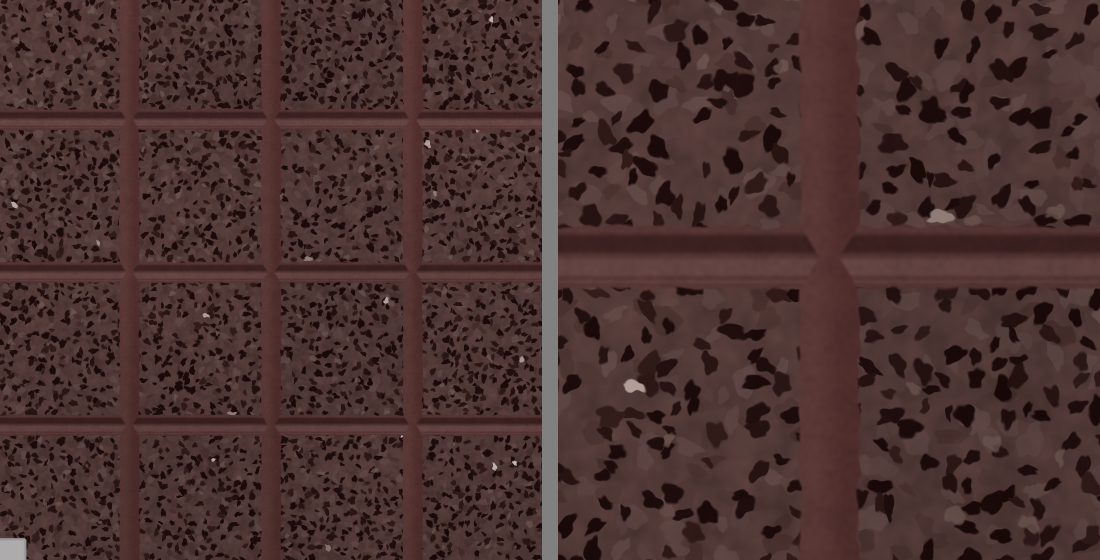
Left, the full canvas; right, a detail of the centre.
A WebGL 2 fragment shader for this texture:

```glsl
#version 300 es
precision highp float;
// Brown terrazzo paving slab: a grid of chipped stone faces parted by smooth, bevelled grooves.
// The grid comes from fract; stone chips are jittered, rotated ovals on hashed cells, and
// gradient noise roughens the face edges and mottles the cement.
uniform vec2 u_resolution;
out vec4 fragColor;

vec2 hash2(vec2 p) {
  vec3 q = fract(vec3(p.xyx) * vec3(0.1031, 0.1030, 0.0973));
  q += dot(q, q.yzx + 33.33);
  return fract((q.xx + q.yz) * q.zy);
}

float gradientNoise(vec2 p) {
  vec2 i = floor(p), f = fract(p), u = f * f * (3.0 - 2.0 * f);
  vec4 corner;
  for (int k = 0; k < 4; k++) {
    vec2 o = vec2(k & 1, k >> 1);
    float a = 6.2832 * hash2(i + o + 71.0).x;
    corner[k] = dot(vec2(cos(a), sin(a)), f - o);
  }
  return mix(mix(corner.x, corner.y, u.x), mix(corner.z, corner.w, u.x), u.y);
}

// Scattered chips: x is coverage, y is a random tone for the chip on top.
vec2 chips(vec2 p, float cell, float radius, float density, float seed) {
  vec2 chip = vec2(0.0), base = floor(p / cell);
  float soft = 0.7 / u_resolution.y + 0.0006;
  for (int y = -1; y <= 1; y++)
    for (int x = -1; x <= 1; x++) {
      vec2 id = base + vec2(x, y);
      vec2 jitter = hash2(id + seed), shape = hash2(id + seed + 37.0);
      vec2 kind = hash2(id + seed + 83.0);
      if (kind.x > density) continue;
      vec2 d = p - (id + 0.5 + 0.85 * (jitter - 0.5)) * cell;
      float turn = 6.2832 * shape.x, c = cos(turn), s = sin(turn);
      d = mat2(c, -s, s, c) * d * vec2(0.9, 1.05 + 0.9 * shape.y);
      float angle = atan(d.y, d.x + 1e-6);
      float lumpy = 1.0 + 0.13 * cos(3.0 * angle + 9.0 * jitter.x)
                        + 0.08 * cos(5.0 * angle + 9.0 * jitter.y);
      float size = radius * mix(0.6, 1.2, fract(kind.y * 7.0 + shape.y)) * lumpy;
      float cover = 1.0 - smoothstep(-soft, soft, length(d) - size);
      if (cover > chip.x) chip = vec2(cover, kind.y);
    }
  return chip;
}

vec3 stoneFace(vec2 p, vec2 tile) {
  vec2 mood = hash2(tile + 19.0);
  vec2 q = p + 0.0022 * vec2(gradientNoise(p * 150.0), gradientNoise(p * 150.0 + 40.0));
  float mottle = gradientNoise(p * 45.0) + 0.7 * gradientNoise(p * 130.0 + 9.0);
  vec3 color = vec3(0.315, 0.222, 0.212) * (1.0 + 0.17 * mottle);

  // Faint brown and grey aggregate
  vec2 faint = chips(q, 0.0165, 0.0078, 0.8, 5.0);
  vec3 aggregate = mix(vec3(0.235, 0.145, 0.135), vec3(0.405, 0.315, 0.305), faint.y);
  color = mix(color, aggregate, 0.6 * faint.x);

  // Dark chips, with density differing from face to face
  vec2 dark = chips(q, 0.0148, 0.0062, 0.58 + 0.17 * mood.x, 211.0);
  vec3 darkStone = mix(vec3(0.085, 0.025, 0.022), vec3(0.19, 0.105, 0.095), dark.y * dark.y);
  color = mix(color, darkStone, 0.95 * dark.x);

  // Grey chips and rare near-white ones
  vec2 grey = chips(q, 0.047, 0.0055, 0.3, 401.0);
  color = mix(color, vec3(0.43, 0.34, 0.32), 0.75 * grey.x);
  vec2 pale = chips(q, 0.1, 0.0058, 0.3, 613.0);
  color = mix(color, mix(vec3(0.52, 0.43, 0.41), vec3(0.8, 0.74, 0.72), pale.y), pale.x);
  return color * (0.96 + 0.08 * mood.y);
}

// g is the offset from the nearest groove centre lines.
vec3 grooves(vec2 p, vec2 g) {
  float aa = 1.0 / u_resolution.y + 0.001;
  vec3 upright = mix(vec3(0.345, 0.215, 0.205), vec3(0.305, 0.175, 0.17),
                     smoothstep(-0.010, 0.012, g.x));

  // Level grooves: shadowed upper wall, lit lower bevel, thin lip
  vec3 level = vec3(0.325, 0.205, 0.197);
  level = mix(level, vec3(0.225, 0.125, 0.122),
              smoothstep(0.0, 0.005, g.y) * (1.0 - smoothstep(0.011, 0.016, g.y)));
  level = mix(level, vec3(0.385, 0.262, 0.255),
              smoothstep(-0.013, -0.009, g.y) * (1.0 - smoothstep(-0.003, 0.001, g.y)));
  float lip = 1.0 - smoothstep(0.0, 0.002, abs(g.y + 0.0145));
  level += 0.03 * lip;

  // Mitred crossings
  float mitre = abs(g.x) - 0.006 - 0.6 * abs(g.y);
  float isLevel = smoothstep(-aa, aa, mitre) * (1.0 - smoothstep(0.017, 0.020, abs(g.y)));
  float grain = gradientNoise(p * 230.0) + gradientNoise(p * 60.0);
  return mix(upright, level, isLevel) * (1.0 + 0.065 * grain);
}

void main() {
  vec2 p = gl_FragCoord.xy / u_resolution.y;
  vec2 grid = (p - vec2(0.2311, 0.2405)) / vec2(0.253, 0.273);
  vec2 g = (fract(grid + 0.5) - 0.5) * vec2(0.253, 0.273);

  // Face mask with a ragged edge
  vec2 inset = abs(g) - vec2(0.0175, 0.0185);
  float edge = min(inset.x, inset.y) + 0.003 * gradientNoise(p * 95.0);
  float face = smoothstep(-0.0012, 0.0012, edge);
  vec3 color = mix(grooves(p, g), stoneFace(p, floor(grid)), face);

  // Soft light falling from above
  color *= 0.95 + 0.1 * p.y + 0.05 * gradientNoise(p * 3.0);

  // Blank pale tag in the lower left corner
  vec2 t = abs(p - vec2(0.019, 0.015)) - vec2(0.023, 0.019);
  float tag = length(max(t, 0.0)) + min(max(t.x, t.y), 0.0) - 0.005;
  vec3 tagColor = mix(vec3(0.56, 0.55, 0.56), vec3(0.68, 0.67, 0.67), smoothstep(0.0, -0.006, tag));
  color = mix(tagColor, color, smoothstep(-0.001, 0.0015, tag));
  fragColor = vec4(color, 1.0);
}
```
